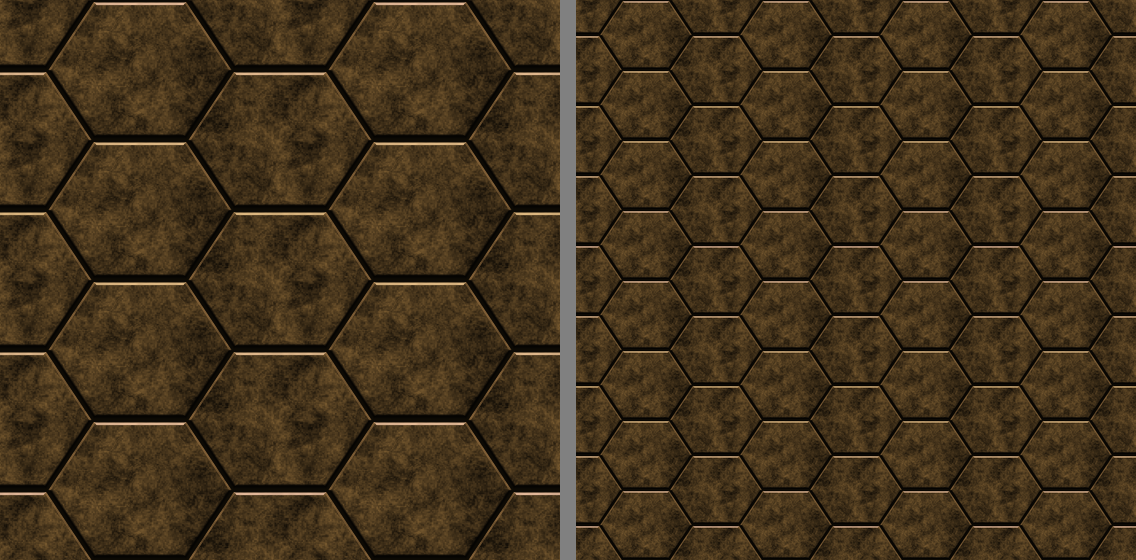
Left, the tile; right, the same tile 2 across and 2 down.
Give the GLSL for this pattern, as a WebGL 2 fragment shader.

```glsl
#version 300 es
precision highp float;

#define REPEATS vec2(2.0, 4.0)
#define GROOVE_FLAT 0.017
#define GROOVE_SLOPE 0.010
#define LIP_FLAT 0.020
#define LIP_SLOPE 0.015
#define SHADOW_FLAT 0.034
#define SHADOW_SLOPE 0.025
#define CONTRAST 1.9
#define GRAIN 0.38
#define CREASE 0.2

uniform vec2 u_resolution;
out vec4 fragColor;

const vec3 FLOOR_COLOR = vec3(0.06, 0.046, 0.02);
const vec3 STONE_DARK = vec3(0.125, 0.092, 0.046);
const vec3 STONE_LIGHT = vec3(0.425, 0.318, 0.168);
const vec3 LIP_BRIGHT = vec3(0.87, 0.72, 0.50);
const vec3 LIP_PINK = vec3(0.89, 0.72, 0.60);
const vec3 LIP_DIM = vec3(0.53, 0.39, 0.225);

float hash(vec2 cell, uint salt) {
    uvec2 c = uvec2(cell);
    uint h = c.x * 1597u + c.y * 51749u + salt * 7919u;
    h = (h ^ (h >> 16)) * 73244475u;
    h = (h ^ (h >> 15)) * 95121731u;
    return float((h ^ (h >> 16)) & 65535u) / 65535.0;
}

// Value noise that wraps once per repeat; rows is the lattice height.
float wrapNoise(vec2 q, float rows, uint salt) {
    vec2 period = vec2(2.0 * rows, rows);
    vec2 p = q * period;
    vec2 i = floor(p), f = p - i;
    f = f * f * f * (f * (f * 6.0 - 15.0) + 10.0);
    vec2 lo = mod(i, period), hi = mod(i + 1.0, period);
    float bottom = mix(hash(lo, salt), hash(vec2(hi.x, lo.y), salt), f.x);
    float top = mix(hash(vec2(lo.x, hi.y), salt), hash(hi, salt), f.x);
    return mix(bottom, top, f.y);
}

float wrapFbm(vec2 q) {
    float sum = 0.0, weight = 0.0, amp = 1.0, rows = 5.0;
    for (uint k = 0u; k < 5u; k++) {
        sum += amp * wrapNoise(q, rows, k + 21u);
        weight += amp;
        amp *= 0.82;
        rows *= 2.0;
    }
    return sum / weight;
}

// Distances inward from the flat edges (x) and the sloped edges (y).
vec2 hexEdges(vec2 d) {
    return vec2(0.5 - abs(d.y), 0.5547 - dot(abs(d), vec2(0.83205, 0.5547)));
}

vec3 stone(vec2 q) {
    vec2 bend = vec2(wrapNoise(q, 8.0, 11u), wrapNoise(q, 8.0, 12u)) - 0.5;
    vec2 w = q + bend * vec2(0.03, 0.06);
    float tone = 0.48 + CONTRAST * (wrapFbm(w) - 0.5);
    tone += GRAIN * (wrapNoise(q, 88.0, 13u) - 0.5);
    // Short pale creases, mostly level, shown only in scattered patches
    float crease = 1.0 - smoothstep(0.0, 0.07, abs(wrapNoise(w * vec2(1.0, 2.0), 8.0, 14u) - 0.5));
    crease *= smoothstep(0.52, 0.8, wrapNoise(w, 12.0, 15u));
    return mix(STONE_DARK, STONE_LIGHT, clamp(tone + CREASE * crease, -0.15, 1.1));
}

void main() {
    vec2 uv = gl_FragCoord.xy / u_resolution;
    vec2 q = uv * REPEATS;
    float aa = REPEATS.y / u_resolution.y;

    // Two interleaved hexagon lattices; keep the one that holds this point
    vec2 d = (fract(q) - 0.5) * vec2(2.0, 1.0);
    vec2 other = (fract(q + 0.5) - 0.5) * vec2(2.0, 1.0);
    vec2 edges = hexEdges(d), otherEdges = hexEdges(other);
    if (min(otherEdges.x, otherEdges.y) > min(edges.x, edges.y)) {
        d = other;
        edges = otherEdges;
    }
    float edge = min(edges.x, edges.y);
    float flatSide = smoothstep(-aa, aa, edges.y - edges.x);
    float upper = smoothstep(-aa, aa, d.y);

    // Upper sides: crisp groove edge followed by a lit lip
    float groove = mix(GROOVE_SLOPE, GROOVE_FLAT, flatSide);
    float lipEnd = groove + mix(LIP_SLOPE, LIP_FLAT, flatSide);
    float upperFace = smoothstep(groove - aa * 0.6, groove + aa * 0.6, edge);
    float lip = upperFace * (1.0 - smoothstep(lipEnd - aa * 0.6, lipEnd + aa * 0.6, edge));

    // Lower sides: soft shadow rolling into the groove
    float inset = mix(SHADOW_SLOPE, SHADOW_FLAT, flatSide);
    float lowerFace = smoothstep(inset - 0.006, inset + 0.014, edge);
    float rim = smoothstep(0.0, inset, edge);
    float falloff = mix(0.85, 1.0, smoothstep(0.03, 0.08, edge));

    vec3 surface = stone(q);
    float worn = wrapNoise(q, 24.0, 16u);
    float pink = 0.5 + 0.5 * cos(6.2831853 * (uv.y - 0.1));
    vec3 flatLip = mix(LIP_BRIGHT, LIP_PINK, pink) * (0.93 + 0.1 * worn);
    vec3 slopeLip = mix(surface, LIP_DIM, 0.45 + 0.55 * worn);
    vec3 lipColor = mix(slopeLip, flatLip, flatSide);

    vec3 upperColor = mix(FLOOR_COLOR * 0.8, mix(surface, lipColor, lip), upperFace);
    vec3 lowerColor = mix(FLOOR_COLOR * mix(0.9, 0.2, rim), surface * falloff, lowerFace);
    fragColor = vec4(mix(lowerColor, upperColor, upper), 1.0);
}
```
